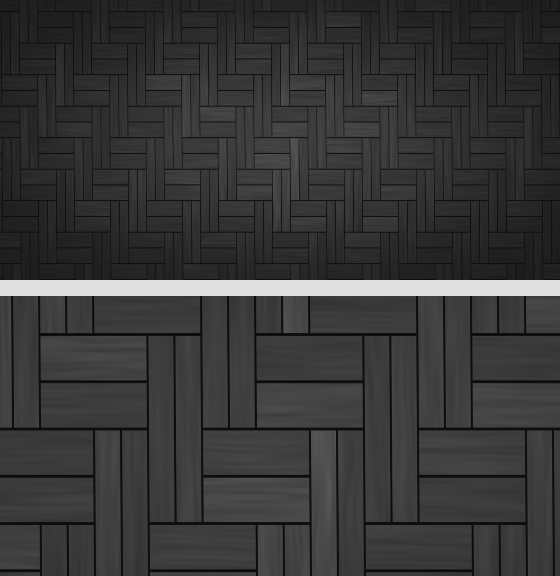
Top: the whole. Bottom: its middle third, enlarged.
This pattern is drawn by a Shadertoy shader. Its source:

```glsl
#define UNIT vec2(0.06427, 0.1125)  // quarter repeat wide, one row high
#define ORIGIN vec2(0.1328, 0.0417) // upper left corner of the first block
#define SKEW 0.012                  // slight drift of the rows
#define LEVEL_GAP 0.0017            // half widths of the joints
#define UPRIGHT_GAP 0.0012
#define GAP_TONE 0.05
#define CENTRE_TONE 0.258
#define RIM_TONE 0.12
#define TONE_SPREAD 0.13
#define GRAIN_SCALE vec2(9.0, 190.0)
#define GRAIN_DEPTH 0.3

float hash(vec2 p) {
    vec3 q = fract(vec3(p.xyx) * 0.1031);
    q += dot(q, q.yzx + 33.33);
    return fract((q.x + q.y) * q.z);
}

float noise(vec2 p) {
    vec2 i = floor(p), f = fract(p);
    f = f * f * (3.0 - 2.0 * f);
    float a = mix(hash(i), hash(i + vec2(1, 0)), f.x);
    float b = mix(hash(i + vec2(0, 1)), hash(i + vec2(1, 1)), f.x);
    return mix(a, b, f.y);
}

// Finds the plank under p: position and size are (along, across) its length.
bool findPlank(vec2 p, out vec2 pos, out vec2 size, out vec2 id) {
    vec2 cell = (p - ORIGIN) / UNIT;
    cell.x -= SKEW * cell.y;
    float row = floor(cell.y);
    float x = cell.x + row; // each row steps one unit left
    float block = floor(x / 4.0);
    float local = x - 4.0 * block;
    float down = cell.y - row;
    bool standing = local >= 2.0;

    if (standing) {
        // Two standing planks, each crossing two rows
        float lower = step(3.0, local);
        float side = fract(local);
        float lane = floor(2.0 * side);
        size = UNIT.yx * vec2(2.0, 0.5);
        pos = vec2(down + lower, side - 0.5 * lane) * UNIT.yx;
        id = vec2(block * 4.0 + 2.0 + lane, row - lower);
    } else {
        // Two lying planks, stacked
        float lane = floor(2.0 * down);
        size = UNIT * vec2(2.0, 0.5);
        pos = vec2(local, down - 0.5 * lane) * UNIT;
        id = vec2(block * 4.0 + lane, row);
    }
    return standing;
}

// Fine straight fibres over broader streaks with a gentle wave
float woodGrain(vec2 pos, vec2 seed) {
    vec2 g = pos * GRAIN_SCALE + seed;
    g.y += 1.2 * noise(pos * vec2(14.0, 20.0) + seed);
    float fibres = noise(g * vec2(1.8, 1.4));
    float streaks = noise(g * vec2(1.0, 0.5) + 31.0);
    return 0.55 * fibres + 0.45 * streaks - 0.5;
}

// Coverage of a joint at distance d from its middle
float joint(float d, float halfWidth) {
    float aa = 0.6 / iResolution.y;
    return 1.0 - smoothstep(halfWidth - aa, halfWidth + aa, d);
}

void mainImage(out vec4 fragColor, in vec2 fragCoord) {
    vec2 p = vec2(fragCoord.x, iResolution.y - fragCoord.y) / iResolution.y;
    vec2 pos, size, id;
    bool standing = findPlank(p, pos, size, id);

    // Wood tone, with a few paler planks
    float pick = hash(id + 57.0);
    float tone = 1.0 + TONE_SPREAD * (pick - 0.5) + 0.12 * pow(pick, 12.0);
    vec2 seed = 90.0 * vec2(hash(id + 71.0), hash(id + 113.0));
    tone += GRAIN_DEPTH * (0.7 + 0.6 * pick) * woodGrain(pos, seed);

    // Light falling off towards the rim
    vec2 fromCentre = 2.0 * fragCoord / iResolution.xy - 1.0;
    float falloff = smoothstep(0.0, 1.4, length(fromCentre));
    tone *= mix(CENTRE_TONE, RIM_TONE, falloff);

    // Dark joints, the upright ones thinner
    vec2 edge = min(pos, size - pos);
    if (standing) edge = edge.yx;
    float dark = max(joint(edge.x, UPRIGHT_GAP), joint(edge.y, LEVEL_GAP));
    tone = mix(tone, GAP_TONE, dark);

    fragColor = vec4(vec3(tone), 1.0);
}
```
